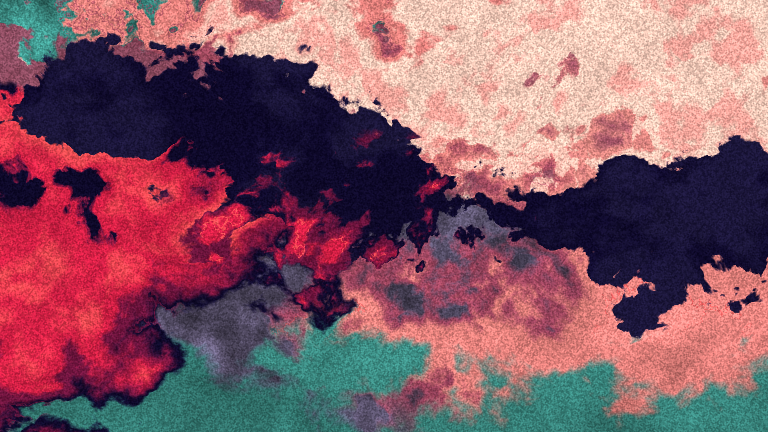
This background is drawn by a WebGL 2 fragment shader. Its source:

```glsl
#version 300 es
precision highp float;
// Grainy marbled clouds: a ragged dark band parts a pale sky from a red glow
// and a teal and salmon ground. Soft layout masks are broken up by
// domain-warped fractal noise, then crossed by thin veins and fine grain.

#define CLOUD_SCALE 3.6
#define FINE_SCALE 8.5
#define DETAIL_SCALE 21.0
#define WARP 0.55
#define RAGGED 0.42
#define EDGE 0.008
#define VEIN_WIDTH 0.012
#define GRAIN_CELLS 330.0
#define GRAIN 0.62

uniform vec2 u_resolution;
out vec4 fragColor;

const vec3 NAVY    = vec3(0.055, 0.035, 0.165);
const vec3 MAROON  = vec3(0.43, 0.08, 0.24);
const vec3 CRIMSON = vec3(0.80, 0.12, 0.26);
const vec3 CORAL   = vec3(0.97, 0.33, 0.34);
const vec3 MAUVE   = vec3(0.62, 0.27, 0.37);
const vec3 SALMON  = vec3(0.90, 0.51, 0.49);
const vec3 CREAM   = vec3(0.98, 0.81, 0.74);
const vec3 TEAL    = vec3(0.21, 0.49, 0.46);
const vec3 SLATE   = vec3(0.34, 0.31, 0.41);

float hash(vec2 p) {
  vec3 q = fract(p.xyx * 0.1031);
  q += dot(q, q.yzx + 33.33);
  return fract((q.x + q.y) * q.z);
}

float noise(vec2 p) {
  vec2 i = floor(p), f = fract(p);
  f = f * f * (3.0 - 2.0 * f);
  return mix(mix(hash(i), hash(i + vec2(1, 0)), f.x),
             mix(hash(i + vec2(0, 1)), hash(i + vec2(1, 1)), f.x), f.y);
}

// Fractal noise centred on zero
float fbm(vec2 p) {
  float sum = 0.0, amp = 0.5;
  for (int i = 0; i < 6; i++) {
    sum += amp * (noise(p) - 0.5);
    p = mat2(1.6, 1.2, -1.2, 1.6) * p + 17.3;
    amp *= 0.54;
  }
  return sum;
}

// Soft step of half-width w
float rise(float edge, float w, float x) {
  return smoothstep(edge - w, edge + w, x);
}

float vein(float level, float x) {
  return 1.0 - smoothstep(0.0, VEIN_WIDTH, abs(x - level));
}

void main() {
  vec2 uv = gl_FragCoord.xy / u_resolution;
  vec2 p = gl_FragCoord.xy / u_resolution.y;

  // Noise fields at three sizes, each bent by a coarser one
  vec2 bend = vec2(fbm(p * CLOUD_SCALE + 3.7), fbm(p * CLOUD_SCALE + 41.2));
  float broad = fbm(p * CLOUD_SCALE + WARP * bend + 9.1);
  vec2 curl = p + 0.12 * bend;
  float fine = fbm(curl * FINE_SCALE * vec2(0.85, 1.1) + 63.5);
  float detail = fbm(curl * DETAIL_SCALE + 1.5 * fine + 28.4);
  float ragged = RAGGED * (0.6 * broad + 0.85 * fine + 0.3 * detail);

  // Layout: the band falls from upper left to mid right
  float y = uv.y;
  float bandY = mix(0.77, 0.48, smoothstep(0.1, 0.7, uv.x + 0.1 * bend.x));
  float halfBand = 0.045 + 0.075 * smoothstep(0.0, 0.45, uv.x);
  float height = y - bandY + 0.1 * bend.y + 0.1 * fine;

  // Sky: teal at left, cream at right, blotches and outlines between
  float warmth = uv.x + 0.25 * (y - 0.85) + 0.5 * broad + 0.85 * fine + 0.25 * detail;
  vec3 sky = mix(TEAL * (1.0 + 0.9 * detail), SALMON, rise(0.31, 0.02, warmth));
  vec3 pale = mix(CREAM, SALMON, 0.6 * rise(0.10, 0.07, 0.7 * fine + 0.6 * detail));
  sky = mix(sky, pale, rise(0.46, 0.05, warmth));
  float fringe = 1.0 - rise(0.15, 0.03, height + 0.7 * fine + 0.4 * detail);
  vec3 rim = mix(MAUVE, SALMON, rise(0.42, 0.2, uv.x + fine + detail));
  rim = mix(rim, CREAM, 0.75 * rise(0.06, 0.03, detail + 0.3 * (uv.x - 0.6)));
  sky = mix(sky, rim, 0.85 * fringe);
  sky = mix(sky, MAUVE, 0.6 * max(vein(0.35, warmth), vein(0.27, warmth)));

  // Ground: slate to salmon, with teal along the bottom
  float blush = uv.x + 0.5 * broad + 0.6 * fine + 0.3 * detail - 0.5 * (y - 0.25);
  vec3 ground = mix(SLATE * (1.0 + 0.9 * detail), MAUVE, rise(0.42, 0.06, blush));
  ground = mix(ground, SALMON * (1.0 + 0.5 * fine), rise(0.53, 0.06, blush));
  float shore = 0.13 + 0.14 * (1.0 - smoothstep(0.1, 0.55, uv.x));
  float water = shore - y + 0.3 * broad + 0.35 * fine + 0.1 * detail;
  ground = mix(ground, TEAL * (1.0 + 0.5 * fine), rise(0.0, 0.04, water));
  ground = mix(ground, CORAL, 0.7 * vein(0.13, fine + 0.3 * detail) * rise(0.24, 0.06, y));

  // Red glow: dark at its slanted rim, brightest in its upper heart
  float slant = y - 1.35 * (uv.x - 0.09);
  float inside = min(0.6 * slant, 0.42 - uv.x) + ragged;
  float heat = min(inside, 0.2) + 0.36 * (y - 0.50) + 0.5 * broad + 0.45 * fine + 0.1 * detail;
  vec3 glow = mix(NAVY, MAROON, rise(0.05, 0.03, inside));
  glow = mix(glow, CRIMSON, rise(0.11, 0.06, min(inside, heat + 0.04)));
  glow = mix(glow, CORAL, rise(0.24, 0.09, heat));
  float pit = -fine - 0.3 * broad - 0.3 * detail;
  glow = mix(glow, MAROON, 0.8 * rise(0.115, 0.015, pit));
  glow = mix(glow, NAVY, rise(0.15, 0.02, pit));
  ground = mix(ground, glow, rise(0.0, 0.02, inside));

  // Dark band, with a faint bluish lift inside
  vec3 color = mix(ground, sky, rise(0.0, EDGE, height));
  float depth = halfBand - abs(height) + ragged;
  vec3 dark = NAVY + vec3(0.05, 0.05, 0.06) * rise(0.08, 0.1, fine);
  color = mix(color, dark, rise(0.0, EDGE, depth));

  // Embers with bright veins near the middle
  vec2 off = (uv - vec2(0.45, 0.48)) / vec2(0.19, 0.17);
  float ember = 0.11 * (1.0 - dot(off, off)) + 0.75 * fine - 0.25 * broad + 0.25 * detail;
  vec3 fire = mix(MAROON, CRIMSON, rise(0.17, 0.06, ember + 0.3 * detail));
  fire = mix(fire, CORAL, 0.9 * vein(0.17, ember) * rise(0.0, 0.05, detail));
  color = mix(color, fire, rise(0.08, 0.025, ember) * rise(-1.6, 0.4, -dot(off, off)));

  // Fine grain, stronger on lit colours
  color *= 1.0 + 0.25 * detail;
  float grain = noise(mat2(0.8, 0.6, -0.6, 0.8) * p * GRAIN_CELLS) - 0.5;
  color += GRAIN * grain * (0.06 + 0.6 * color);
  fragColor = vec4(clamp(color, 0.0, 1.0), 1.0);
}
```
